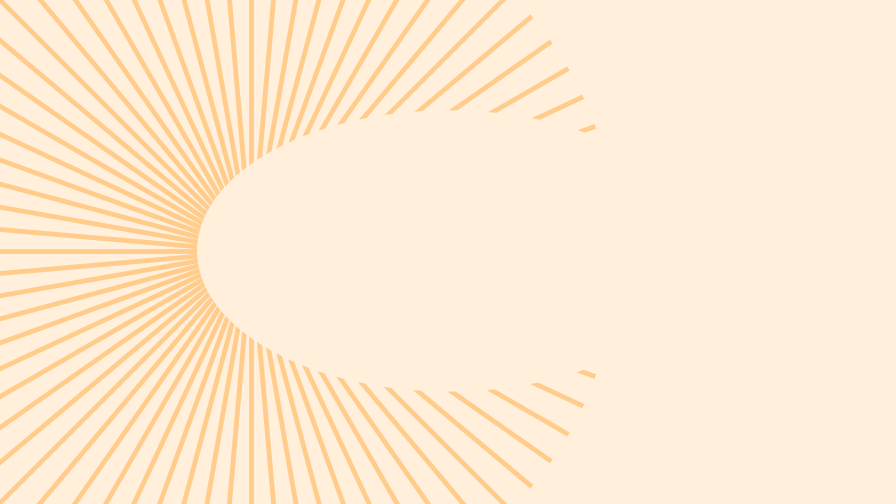
Write a Shadertoy shader that draws this background.

```glsl
// Sunburst of thin apricot rays on cream, masked by a wide plain ellipse.

// Lengths are in canvas heights, origin at the lower left.
#define RAY_COUNT 72.0
#define RAY_CENTER vec2(0.499, 0.501)
#define RAY_LENGTH 0.726
#define RAY_WIDTH 0.0095
#define ELLIPSE_CENTER vec2(0.891, 0.502)
#define ELLIPSE_RADII vec2(0.5, 0.279)
#define CREAM vec3(1.0, 0.937, 0.859)
#define APRICOT vec3(1.0, 0.80, 0.55)

const float TAU = 6.2831853;

// Signed distance to the nearest ray, with square outer ends
float rayDistance(vec2 p) {
    float spacing = TAU / RAY_COUNT;
    float angle = atan(p.y, p.x);
    float offset = angle - spacing * floor(angle / spacing + 0.5);
    vec2 local = length(p) * vec2(cos(offset), sin(offset));
    return max(abs(local.y) - 0.5 * RAY_WIDTH, local.x - RAY_LENGTH);
}

// First-order signed distance to an ellipse
float ellipseDistance(vec2 p, vec2 radii) {
    float level = length(p / radii);
    float slope = length(p / (radii * radii));
    return level * (level - 1.0) / max(slope, 1e-4);
}

// Edge coverage over one pixel
float coverage(float dist, float pixel) {
    return clamp(0.5 - dist / pixel, 0.0, 1.0);
}

void mainImage(out vec4 fragColor, in vec2 fragCoord) {
    vec2 p = fragCoord / iResolution.y;
    float pixel = 1.0 / iResolution.y;

    float rays = coverage(rayDistance(p - RAY_CENTER), pixel);
    float hole = coverage(ellipseDistance(p - ELLIPSE_CENTER, ELLIPSE_RADII), pixel);

    fragColor = vec4(mix(CREAM, APRICOT, rays * (1.0 - hole)), 1.0);
}
```
